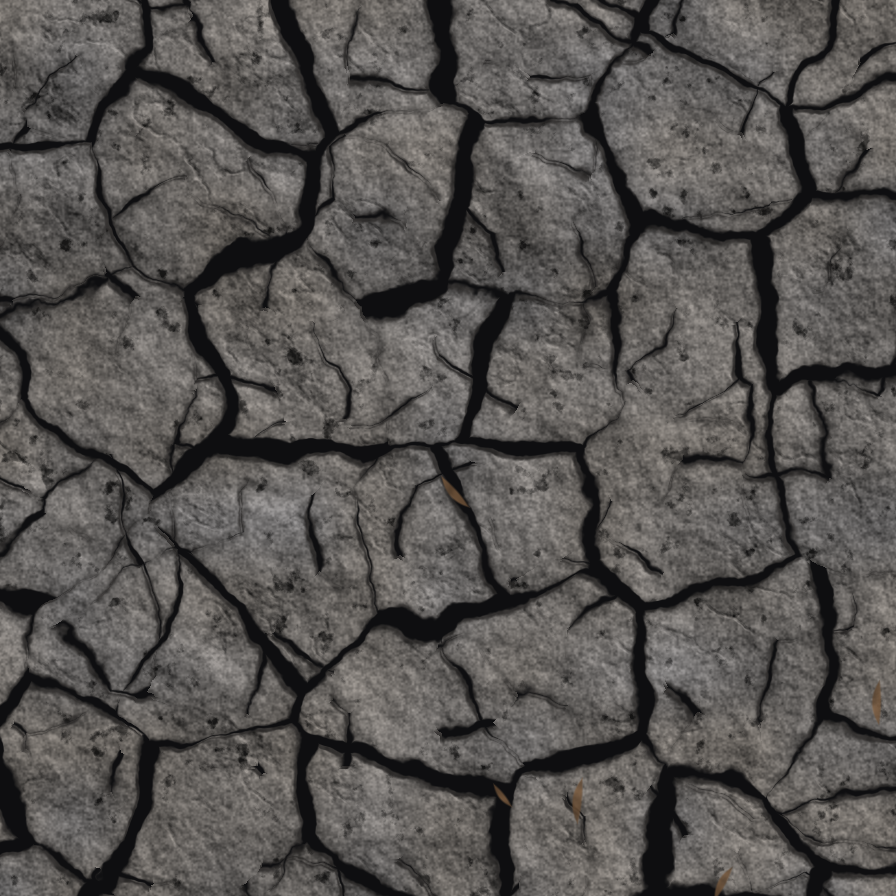
This texture is drawn by a Shadertoy shader. Its source:

```glsl
// Dry, cracked grey mud: warped Voronoi borders of varying width form the deep
// cracks and finer fissures; slanted light over layered noise gives the rough
// crust, with pits, creases, grain and a few dry leaf scraps on top.

const float PLATES = 5.6;            // large plates across the canvas
const float FISSURE_CELLS = 11.0;    // small fissure cells across the canvas
const float CRACK_MAX = 0.0112;      // half width of the widest crack
const float FISSURE_MAX = 0.0036;    // half width of the widest fissure
const float WARP = 0.075;            // raggedness of the cracks
const float RELIEF = 2.7;            // strength of the slanted light
const float GRAIN = 0.11;            // strength of the fine grit
const float CLAY_TONE = 0.415;
const vec2 LIGHT_DIR = vec2(0.6, 0.8);
const vec3 CLAY_TINT = vec3(1.0, 0.975, 0.955);
const vec3 WALL = vec3(0.165, 0.157, 0.153);
const vec3 DEPTH = vec3(0.055, 0.056, 0.063);
const vec3 LEAF = vec3(0.43, 0.32, 0.22);
const int LEAVES = 5;

float hash(vec2 p) {
    vec3 q = fract(p.xyx * 0.1031);
    q += dot(q, q.yzx + 33.33);
    return fract((q.x + q.y) * q.z);
}

vec2 hash2(vec2 p) {
    return vec2(hash(p + 11.3), hash(p + 71.9));
}

float noise(vec2 p) {
    vec2 i = floor(p), f = fract(p);
    f = f * f * (3.0 - 2.0 * f);
    return mix(mix(hash(i), hash(i + vec2(1, 0)), f.x),
               mix(hash(i + vec2(0, 1)), hash(i + vec2(1, 1)), f.x), f.y);
}

float fbm(vec2 p) {
    float sum = 0.0, amp = 0.5;
    for (int i = 0; i < 6; i++) {
        sum += amp * noise(p);
        p = mat2(1.6, 1.2, -1.2, 1.6) * p + 17.3;
        amp *= 0.5;
    }
    return sum;
}

// Signed distance to Voronoi borders, each border with its own half width.
// A negative width leaves that border closed.
float borders(vec2 p, float cells, float minWidth, float maxWidth) {
    vec2 q = p * cells + 40.0, base = floor(q), home = base, toHome = vec2(0);
    float nearest = 9.0;
    for (int y = -1; y <= 1; y++)
    for (int x = -1; x <= 1; x++) {
        vec2 cell = base + vec2(x, y);
        vec2 r = cell + 0.1 + 0.8 * hash2(cell) - q;
        if (dot(r, r) < nearest) { nearest = dot(r, r); home = cell; toHome = r; }
    }
    float best = 9.0;
    for (int y = -2; y <= 2; y++)
    for (int x = -2; x <= 2; x++) {
        if (x == 0 && y == 0) continue;
        vec2 cell = home + vec2(x, y);
        vec2 r = cell + 0.1 + 0.8 * hash2(cell) - q;
        float d = dot(0.5 * (r + toHome), normalize(r - toHome));
        float width = mix(minWidth, maxWidth, hash(cell + home + 5.7));
        best = min(best, d / cells - width);
    }
    return best;
}

float crackDistance(vec2 p) {
    vec2 q = p + WARP * (vec2(fbm(p * 9.0), fbm(p * 9.0 + 37.0)) - 0.5);
    float wide = borders(q, PLATES, -0.002, CRACK_MAX) - 0.007 * (noise(q * 24.0) - 0.5);
    float thin = borders(q + 3.7, FISSURE_CELLS, -0.012, FISSURE_MAX)
               + 0.005 * (noise(q * 30.0 + 9.0) - 0.45);
    return min(wide, thin);
}

// Narrow grooves along the middle level of a noise field.
float creases(vec2 p) {
    vec2 q = mat2(0.8, 0.6, -0.6, 0.8) * p * vec2(13.0, 21.0);
    float level = abs(fbm(q) - 0.49);
    return smoothstep(0.05, 0.0, level) * smoothstep(0.4, 0.7, noise(p * 17.0 + 60.0));
}

float crustHeight(vec2 p) {
    return fbm(p * 13.0 + 5.0) - 0.035 * creases(p);
}

float leafDistance(vec2 p, float id) {
    vec2 r = p - hash2(vec2(id, 3.0));
    float turn = 1.57 + 1.6 * (hash(vec2(id, 8.0)) - 0.5);
    r = mat2(cos(turn), -sin(turn), sin(turn), cos(turn)) * r;
    float len = mix(0.012, 0.028, hash(vec2(id, 21.0)));
    r.y += 5.0 * r.x * r.x;
    return abs(r.y) - 0.2 * len * (1.0 - r.x * r.x / (len * len));
}

void mainImage(out vec4 fragColor, in vec2 fragCoord) {
    vec2 p = fragCoord / iResolution.y;
    float soft = 0.0008 + 0.7 / iResolution.y;

    // Crust: slanted light, blotches, creases, pits and grit
    vec2 stepToLight = 0.0016 * LIGHT_DIR;
    float slope = crustHeight(p - stepToLight) - crustHeight(p + stepToLight);
    float tone = CLAY_TONE + RELIEF * slope;
    tone += 0.2 * (fbm(p * 7.0 + 80.0) - 0.49);
    tone += GRAIN * (noise(p * 230.0) + noise(p * 410.0) - 1.0);
    tone -= 0.07 * creases(p);
    tone -= 0.22 * smoothstep(0.66, 0.8, fbm(p * 55.0 + 23.0));
    vec3 color = CLAY_TINT * clamp(tone, 0.09, 0.62);
    color *= mix(vec3(0.99, 1.0, 1.02), vec3(1.02, 1.0, 0.97), noise(p * 12.0));

    // Crumbling walls and cast shade, then the dark depth of the cracks
    float gap = crackDistance(p);
    float shade = crackDistance(p + 0.004 * LIGHT_DIR);
    float crumble = 0.006 * (fbm(p * 60.0) - 0.42);
    float wall = smoothstep(0.003, -0.002, min(gap, shade) - crumble);
    color *= mix(0.8, 1.0, smoothstep(0.0, 0.012, gap));
    color = mix(color, WALL * (0.7 + 0.6 * noise(p * 170.0)), 0.85 * wall);
    color = mix(color, DEPTH, smoothstep(soft, -soft, gap + 0.3 * crumble));

    // Dry leaf scraps
    for (int i = 0; i < LEAVES; i++) {
        float leaf = smoothstep(soft, -soft, leafDistance(p, float(i) + 2.0));
        color = mix(color, LEAF * (0.7 + 0.5 * noise(p * 120.0)), 0.85 * leaf);
    }
    fragColor = vec4(color, 1.0);
}
```
